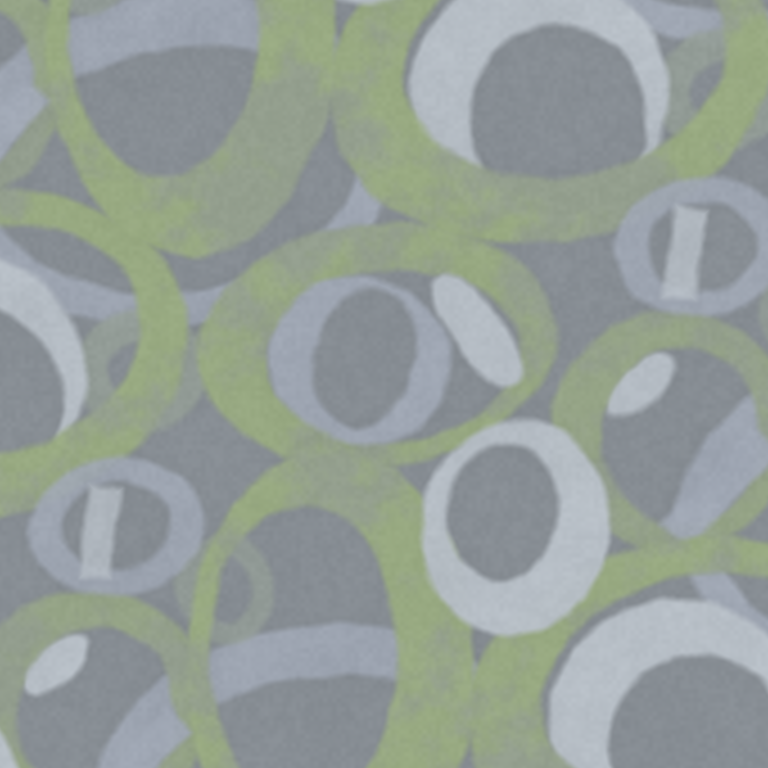
A three.js fragment shader for this pattern:

```glsl
// Soft painted rings and ovals in green, pale blue and white, interlaced on grey in a slanted repeat.
varying vec2 vUv;

const vec3 GREY  = vec3(0.53, 0.555, 0.58);
const vec3 GREEN = vec3(0.60, 0.67, 0.505);
const vec3 SAGE  = vec3(0.58, 0.625, 0.555);
const vec3 BLUE  = vec3(0.625, 0.655, 0.705);
const vec3 WHITE = vec3(0.715, 0.745, 0.775);
const vec3 MIST  = vec3(0.585, 0.625, 0.595);

// The two steps of the slanted repeat
const vec2 STEP_A = vec2(-0.762, -0.365);
const vec2 STEP_B = vec2(0.182, -0.820);
const float SOFT = 0.0065;

float cross2(vec2 a, vec2 b) { return a.x * b.y - a.y * b.x; }

float hash(vec2 p) {
  p = fract(p * vec2(0.1031, 0.1137));
  p += dot(p, p.yx + 33.33);
  return fract((p.x + p.y) * p.x * 17.0);
}

float valueNoise(vec2 p) {
  vec2 i = floor(p), f = fract(p);
  f = f * f * (3.0 - 2.0 * f);
  float low = mix(hash(i), hash(i + vec2(1.0, 0.0)), f.x);
  float high = mix(hash(i + vec2(0.0, 1.0)), hash(i + 1.0), f.x);
  return mix(low, high, f.y);
}

// Layered sines, about -1 to 1
float waves(vec2 p) {
  float sum = 0.0, amp = 0.5;
  for (int i = 0; i < 4; i++) {
    sum += amp * sin(p.x + 1.3 * sin(p.y)) * cos(p.y - 0.7 * p.x);
    p = mat2(1.2, 1.5, -1.5, 1.2) * p + 2.1;
    amp *= 0.6;
  }
  return sum;
}

// Wrap an offset to the nearest copy in the repeat
vec2 fold(vec2 d) {
  vec2 cell = vec2(cross2(d, STEP_B), cross2(STEP_A, d)) / cross2(STEP_A, STEP_B);
  cell = floor(cell + 0.5);
  return d - STEP_A * cell.x - STEP_B * cell.y;
}

vec2 turn(vec2 p, float angle) {
  float c = cos(angle), s = sin(angle);
  return vec2(c * p.x + s * p.y, c * p.y - s * p.x);
}

float ellipse(vec2 p, vec2 radii) {
  float k = length(p / radii);
  return k * (k - 1.0) / max(length(p / (radii * radii)), 0.001);
}

float blob(vec2 p, vec2 center, vec2 radii, float angle) {
  return ellipse(turn(fold(p - center), angle), radii);
}

float bar(vec2 p, vec2 center, vec2 halfSize, float angle) {
  vec2 q = abs(turn(fold(p - center), angle)) - halfSize;
  return length(max(q, 0.0)) + min(max(q.x, q.y), 0.0);
}

// Oval with a shifted oval hole, so the band swells and thins
float ring(vec2 p, vec2 center, vec2 outer, vec2 shift, vec2 inner, float angle) {
  vec2 d = fold(p - center);
  return max(ellipse(turn(d, angle), outer), -ellipse(turn(d - shift, angle), inner));
}

// Lay paint over the base with a faint dark rim
vec3 paint(vec3 base, vec3 color, float dist, float opacity) {
  float rim = 0.025 * opacity * exp(-max(dist, 0.0) / 0.010);
  return mix(base * (1.0 - rim), color, opacity * (1.0 - smoothstep(-SOFT, SOFT, dist)));
}

void main() {
  float cloud = waves(vUv * 16.0);
  float patches = waves(vUv * 9.0 + 5.0) + 0.5 * waves(vUv * 40.0);
  vec2 p = vUv + 0.006 * vec2(waves(vUv * 23.0), waves(vUv.yx * 21.0 + 4.0));
  vec3 green = mix(GREEN, SAGE, smoothstep(-0.35, 0.5, patches));
  vec3 blue = BLUE + 0.02 * cloud;
  vec3 white = WHITE + 0.02 * cloud;
  vec3 col = GREY + 0.008 * cloud;

  // Back layer: wide blue loop, misty rings and large white arch
  col = paint(col, blue, ring(p, vec2(0.228, 0.792), vec2(0.293, 0.215), vec2(0.0, -0.013), vec2(0.240, 0.158), 0.15), 0.95);
  col = paint(col, MIST, ring(p, vec2(0.293, 0.232), vec2(0.065, 0.072), vec2(0.0), vec2(0.035, 0.043), 0.0), 0.75);
  col = paint(col, MIST, ring(p, vec2(0.182, 0.518), vec2(0.088, 0.080), vec2(0.0), vec2(0.045, 0.038), 0.3), 0.85);
  col = paint(col, white, ring(p, vec2(0.703, 0.876), vec2(0.169, 0.163), vec2(0.024, -0.032), vec2(0.117, 0.124), 0.0), 0.98);

  // Middle layer: white leaf, blue bar and the green loops
  col = paint(col, white, blob(p, vec2(0.833, 0.499), vec2(0.054, 0.026), 0.75), 0.98);
  col = paint(col, mix(green, SAGE, 0.35), ring(p, vec2(0.875, 0.440), vec2(0.158), vec2(0.012, -0.006), vec2(0.102, 0.115), 0.0), 0.9);
  col = paint(col, blue, bar(p, vec2(0.938, 0.366), vec2(0.085, 0.024), 0.82), 0.95);
  col = paint(col, green, ring(p, vec2(0.716, 0.902), vec2(0.293, 0.215), vec2(0.020, 0.020), vec2(0.212, 0.150), 0.2), 0.96);
  col = paint(col, green, ring(p, vec2(0.490, 0.551), vec2(0.235, 0.158), vec2(0.024, -0.013), vec2(0.163, 0.111), 0.1), 0.94);
  col = paint(col, green, ring(p, vec2(0.430, 0.134), vec2(0.189, 0.286), vec2(-0.036, 0.013), vec2(0.124, 0.195), 0.0), 0.96);

  // Front layer: white leaf, small blue rings and the bold white ring
  col = paint(col, white, blob(p, vec2(0.622, 0.570), vec2(0.088, 0.034), -0.95), 0.98);
  col = paint(col, blue, ring(p, vec2(0.469, 0.531), vec2(0.117, 0.109), vec2(0.006, 0.004), vec2(0.066, 0.094), -0.25), 0.97);
  col = paint(col, blue, ring(p, vec2(0.152, 0.314), vec2(0.113, 0.090), vec2(0.0), vec2(0.070, 0.058), 0.1), 0.9);
  col = paint(col, white, bar(p, vec2(0.130, 0.306), vec2(0.060, 0.021), 1.45), 0.85);
  col = paint(col, white, ring(p, vec2(0.671, 0.3125), vec2(0.122, 0.140), vec2(-0.016, 0.022), vec2(0.073, 0.090), -0.2), 0.98);

  // Fine grain
  float grain = valueNoise(vUv * 170.0) + 0.6 * valueNoise(vUv * 85.0 + 7.0) - 0.8;
  gl_FragColor = vec4(col + 0.022 * grain, 1.0);
}
```
